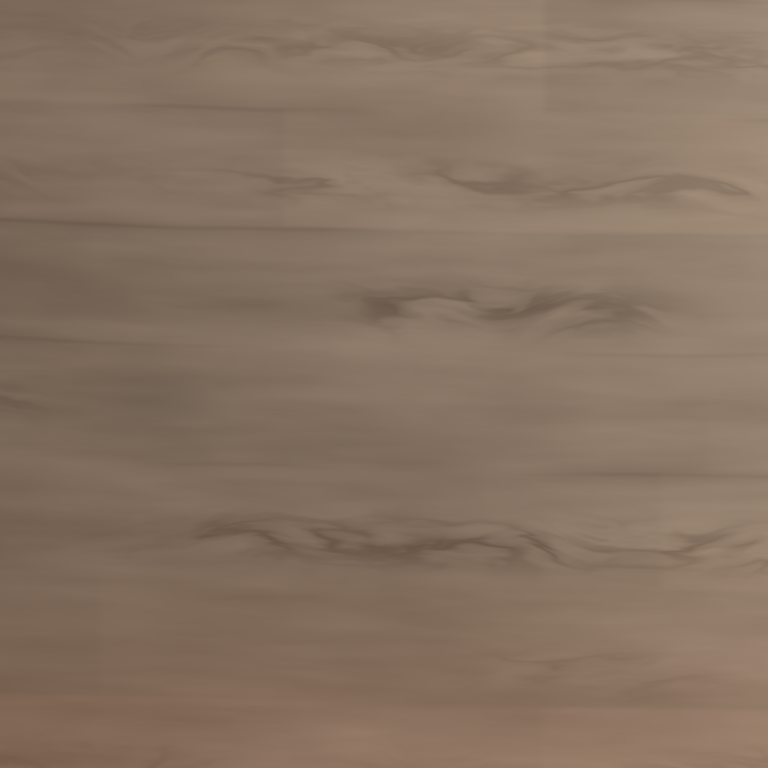
This texture is drawn by a WebGL 1 fragment shader. Its source:

```glsl
precision highp float;
// Softly lit brown wood planks with horizontal grain, flame figure and faint seams.
uniform vec2 u_resolution;

const float ROW_HEIGHT = 0.155;
const vec3 SHADE_BROWN = vec3(0.472, 0.398, 0.338);
const vec3 LIT_BROWN = vec3(0.610, 0.532, 0.460);
const vec3 WARM_SHIFT = vec3(0.018, -0.006, -0.014);

float hash(vec2 p) {
  return fract(sin(dot(p, vec2(127.1, 311.7))) * 43758.5453);
}

float noise(vec2 p) {
  vec2 i = floor(p);
  vec2 f = fract(p);
  f = f * f * (3.0 - 2.0 * f);
  float low = mix(hash(i), hash(i + vec2(1.0, 0.0)), f.x);
  float high = mix(hash(i + vec2(0.0, 1.0)), hash(i + vec2(1.0, 1.0)), f.x);
  return mix(low, high, f.y);
}

float fbm(vec2 p) {
  float sum = 0.0;
  float weight = 0.5;
  for (int i = 0; i < 4; i++) {
    sum += weight * noise(p);
    p = p * 2.03 + vec2(17.3, 9.1);
    weight *= 0.5;
  }
  return sum / 0.9375;
}

float bell(float x, float width) {
  return exp(-x * x / (width * width));
}

// Plank id: x counts boards along a row, y is the row; joints are softened.
float plankTone(float x, float row) {
  float along = x / 1.3 + hash(vec2(row, 4.7));
  float board = floor(along);
  float blend = smoothstep(0.0, 0.012, fract(along));
  float before = hash(vec2(board - 1.0, row));
  return mix(before, hash(vec2(board, row)), blend) - 0.5;
}

// Short slanted strokes of ridged noise, dark (negative) beside paler edges.
float flameFigure(vec2 p, float row) {
  vec2 q = p * vec2(8.0, 36.0) + vec2(row * 13.7, row * 5.3);
  q.y += 1.6 * (noise(q * vec2(1.1, 0.25) + 5.0) - 0.5);
  q += 0.6 * vec2(fbm(q * 1.3), fbm(q * 1.3 + 31.0));
  float wave = 0.5 + 0.5 * sin(15.0 * fbm(q * 0.8));
  float pale = pow(1.0 - wave, 3.0);
  return 0.5 * pale - pow(wave, 4.0);
}

// Thin dark line whose strength comes and goes along the seam.
float seamLine(float x, float offset, float row) {
  float wander = 0.004 * (noise(vec2(x * 9.0, row)) - 0.5);
  float presence = smoothstep(0.3, 0.8, noise(vec2(x * 3.5, row * 7.3)));
  float d = offset + wander;
  return presence * (0.55 * bell(d, 0.003) + 0.45 * bell(d, 0.012));
}

void main() {
  vec2 uv = gl_FragCoord.xy / u_resolution;
  vec2 p = uv + vec2(0.0, 0.022 * (uv.x - 0.5));
  p.y += 0.008 * (noise(p * vec2(3.0, 5.0)) - 0.5);

  // Plank rows
  float rowPos = (p.y - 0.08) / ROW_HEIGHT;
  float row = floor(rowPos);
  float local = rowPos - row;
  float nearestSeam = floor(rowPos + 0.5);
  float edge = smoothstep(0.0, 0.05, local);
  float tone = mix(plankTone(p.x, row - 1.0), plankTone(p.x, row), edge);

  // Grain: broad cloudy bands, fine streaks and soft mottling
  float bands = fbm(p * vec2(1.6, 13.0) + 3.0) - 0.5;
  float streaks = fbm(p * vec2(7.0, 60.0) + 8.0) - 0.5;
  float mottle = fbm(p * vec2(9.0, 20.0) + 40.0) - 0.5;

  // Flame figure gathered in a long band inside each plank
  float center = 0.3 + 0.25 * hash(vec2(row, 9.2));
  float patchy = smoothstep(0.22, 0.65, noise(vec2(p.x * 2.6 + row * 3.1, row)));
  float figureMask = bell(local - center, 0.18) * patchy;
  figureMask *= mix(0.4, 1.0, smoothstep(0.05, 0.5, uv.x));
  figureMask *= 0.45 + 0.55 * hash(vec2(row, 2.6));
  float figure = flameFigure(p, row) * figureMask;

  // Room light grows to the right, most at the upper right
  float light = 0.04 + 0.78 * uv.x + 0.25 * uv.x * (uv.y - 0.5);
  light += 0.14 * smoothstep(0.75, 1.0, uv.x) * uv.y;
  light += 0.04 * smoothstep(0.3, 0.0, uv.y);
  vec3 color = mix(SHADE_BROWN, LIT_BROWN, light);
  color += WARM_SHIFT * smoothstep(0.4, 0.0, uv.y);
  color += WARM_SHIFT * 0.35 * tone;

  // Surface shading
  float shade = 0.03 * tone + 0.1 * bands + 0.036 * streaks + 0.036 * mottle;
  shade += 0.085 * figure - 0.022 * figureMask + 0.004;
  shade -= 0.05 * seamLine(p.x, (rowPos - nearestSeam) * ROW_HEIGHT, nearestSeam);
  color += shade * vec3(1.0, 0.96, 0.9);

  // Faint greyish knot
  vec2 knot = (uv - vec2(0.21, 0.48)) / vec2(0.055, 0.03);
  color -= vec3(0.03, 0.017, 0.016) * exp(-dot(knot, knot));

  gl_FragColor = vec4(color, 1.0);
}
```
